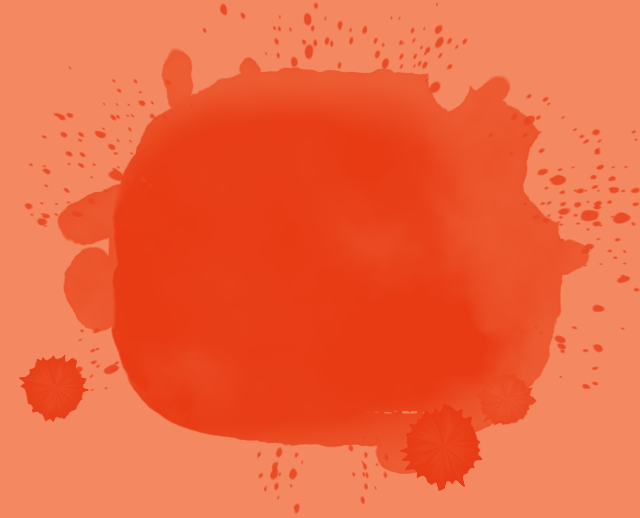
Reproduce this background procedurally as a WebGL 1 fragment shader.

```glsl
precision highp float;
// Vermilion watercolour blot with frayed edges, round drops and spatter on a salmon ground.
uniform vec2 u_resolution;

const vec3 GROUND = vec3(0.955, 0.532, 0.380);
const vec3 THIN_PAINT = vec3(0.937, 0.405, 0.240);
const vec3 FULL_PAINT = vec3(0.908, 0.232, 0.080);
const vec2 BLOT_CENTER = vec2(0.62, 0.50);

float hash(vec2 p) {
  vec3 q = fract(vec3(p.xyx) * 0.1031);
  q += dot(q, q.yzx + 33.33);
  return fract((q.x + q.y) * q.z);
}

float noise(vec2 p) {
  vec2 i = floor(p), f = fract(p);
  f = f * f * (3.0 - 2.0 * f);
  return mix(mix(hash(i), hash(i + vec2(1, 0)), f.x),
             mix(hash(i + vec2(0, 1)), hash(i + vec2(1, 1)), f.x), f.y);
}

float fbm(vec2 p) {
  float sum = 0.0, amp = 0.5;
  for (int i = 0; i < 5; i++) {
    sum += amp * noise(p);
    p = mat2(1.6, 1.2, -1.2, 1.6) * p + 17.0;
    amp *= 0.5;
  }
  return sum;
}

// Offset from c in axes turned by angle, scaled by the radii.
vec2 local(vec2 p, vec2 c, vec2 r, float angle) {
  float s = sin(angle), k = cos(angle);
  p -= c;
  return vec2(k * p.x + s * p.y, k * p.y - s * p.x) / r;
}

float ellipse(vec2 p, vec2 c, vec2 r, float angle) {
  return (length(local(p, c, r, angle)) - 1.0) * min(r.x, r.y);
}

float roundedBody(vec2 p, vec2 c, vec2 r) {
  vec2 q = abs(p - c) / r;
  return (pow(q.x * q.x * q.x + q.y * q.y * q.y, 1.0 / 3.0) - 1.0) * min(r.x, r.y);
}

float glow(vec2 p, vec2 c, vec2 r, float angle) {
  vec2 q = local(p, c, r, angle);
  return exp(-dot(q, q));
}

float cover(float d, float soft) { return 1.0 - smoothstep(-soft, soft, d); }

// Outline of the thin outer wash: body, lobes, then notches.
float washShape(vec2 p) {
  float d = roundedBody(p, vec2(0.659, 0.502), vec2(0.426, 0.362));
  d = min(d, ellipse(p, vec2(0.201, 0.590), vec2(0.095, 0.048), 0.5));
  d = min(d, ellipse(p, vec2(0.192, 0.445), vec2(0.065, 0.080), 0.3));
  d = min(d, ellipse(p, vec2(0.342, 0.850), vec2(0.024, 0.056), 0.0));
  d = min(d, ellipse(p, vec2(0.480, 0.862), vec2(0.020, 0.018), 0.6));
  d = min(d, ellipse(p, vec2(0.935, 0.813), vec2(0.055, 0.025), 0.7));
  d = min(d, ellipse(p, vec2(1.075, 0.505), vec2(0.060, 0.034), 0.2));
  d = min(d, ellipse(p, vec2(0.772, 0.119), vec2(0.050, 0.035), -0.5));
  d = max(d, -ellipse(p, vec2(0.865, 0.845), vec2(0.038, 0.052), 0.0));
  return max(d, -ellipse(p, vec2(1.075, 0.670), vec2(0.065, 0.090), 0.0));
}

// Where loose droplets gather.
float spatterDensity(vec2 p) {
  return 0.85 * glow(p, vec2(1.125, 0.620), vec2(0.085, 0.150), 0.2)
       + 0.45 * glow(p, vec2(0.610, 0.920), vec2(0.170, 0.060), 0.0)
       + 0.60 * glow(p, vec2(0.820, 0.900), vec2(0.050, 0.060), 0.0)
       + 0.75 * glow(p, vec2(0.220, 0.740), vec2(0.120, 0.080), 0.7)
       + 0.70 * glow(p, vec2(0.100, 0.575), vec2(0.035, 0.035), 0.0)
       + 0.90 * glow(p, vec2(0.540, 0.090), vec2(0.035, 0.060), 0.0)
       + 0.90 * glow(p, vec2(0.702, 0.080), vec2(0.022, 0.070), 0.0)
       + 0.70 * glow(p, vec2(0.190, 0.290), vec2(0.055, 0.070), 0.0)
       + 0.35 * glow(p, vec2(1.110, 0.300), vec2(0.060, 0.090), 0.0);
}

// One stretched droplet per occupied cell, flung away from the blot.
float spatter(vec2 p, float cell, float seed, float aa) {
  vec2 id = floor(p / cell), key = id + seed;
  vec2 c = (id + 0.35 + 0.3 * vec2(hash(key), hash(key + 41.0))) * cell;
  float size = hash(key + 83.0);
  vec2 fling = c - BLOT_CENTER;
  vec2 r = cell * mix(0.07, 0.22, size * size) * vec2(1.4, 0.85);
  float d = ellipse(p + cell * 0.12 * (noise(p * 2.5 / cell) - 0.5), c, r, atan(fling.y, fling.x));
  return cover(d, aa) * step(hash(key + 127.0), spatterDensity(c));
}

// Round drop with a bristling fringe, fibrous heart and dark rim.
vec3 paintDrop(vec3 base, vec2 p, vec2 c, float r, float strength, float aa) {
  vec2 v = p - c;
  vec2 dir = v / max(length(v), 0.0001);
  float d = length(v) - r * (0.94 + 0.30 * pow(noise(dir * 9.0 + c * 50.0), 3.0));
  float fibre = noise(dir * 8.0 + length(v) / r * 1.5);
  float tone = strength - 0.30 * fibre * cover(d + 0.3 * r, 0.3 * r);
  return mix(base, mix(THIN_PAINT, FULL_PAINT, tone), cover(d, aa));
}

void main() {
  vec2 p = gl_FragCoord.xy / u_resolution.y;
  float aa = 1.0 / u_resolution.y;
  float cloud = fbm(p * 7.0 + 3.0);
  vec2 fray = vec2(fbm(p * 16.0), fbm(p * 16.0 + 50.0)) - 0.48;
  vec2 q = p + 0.035 * fray;

  // Crisp on the left, the dense layer melts away toward the top and right.
  float dense = roundedBody(p + 0.012 * fray, vec2(0.580, 0.475), vec2(0.368, 0.325));
  float wash = min(washShape(q), dense);
  float melt = mix(0.003, 0.05, smoothstep(0.22, 0.50, p.x + max(p.y - 0.55, 0.0)));
  float body = cover(dense + 0.08 * (cloud - 0.48), melt);

  // Pigment strength: pale pools and darker runs.
  vec2 w = p + 0.10 * fray;
  float pale = 0.95 * glow(w, vec2(0.950, 0.620), vec2(0.110, 0.240), 0.25)
             + 0.40 * glow(w, vec2(0.730, 0.515), vec2(0.130, 0.055), -0.7)
             + 0.35 * glow(w, vec2(0.360, 0.275), vec2(0.110, 0.050), 0.1)
             + 0.40 * glow(w, vec2(0.750, 0.170), vec2(0.120, 0.040), 0.0);
  float run = 0.60 * glow(w, vec2(0.910, 0.330), vec2(0.100, 0.060), -0.5)
            + 0.50 * glow(w, vec2(0.310, 0.200), vec2(0.100, 0.030), -0.7);
  float thin = 0.30 + 0.75 * (cloud - 0.48) + 0.12 * exp(-abs(wash) / 0.004);
  float rich = 0.97 + 0.25 * (cloud - 0.48);
  float pigment = clamp(mix(thin, rich, body * (1.0 - min(pale, 0.9))) + run, 0.0, 1.0);
  vec3 color = mix(GROUND, mix(THIN_PAINT, FULL_PAINT, pigment), cover(wash, aa));

  // Loose droplets in three sizes.
  for (int i = 0; i < 3; i++) {
    float level = float(i);
    float spot = spatter(p, 0.062 / (1.0 + 0.8 * level), 19.0 * level + 7.0, aa);
    color = mix(color, mix(THIN_PAINT, FULL_PAINT, 0.75), spot * 0.9);
  }

  // Dry broken scratch and the three large drops.
  float scratch = cover(ellipse(p, vec2(0.778, 0.204), vec2(0.045, 0.0022), 0.0), aa);
  color = mix(color, GROUND, scratch * smoothstep(0.35, 0.5, noise(p * 110.0)));
  color = paintDrop(color, p, vec2(0.105, 0.251), 0.059, 0.92, aa);
  color = paintDrop(color, p, vec2(0.976, 0.229), 0.050, 0.68, aa);
  color = paintDrop(color, p, vec2(0.855, 0.138), 0.072, 1.00, aa);
  gl_FragColor = vec4(color, 1.0);
}
```
